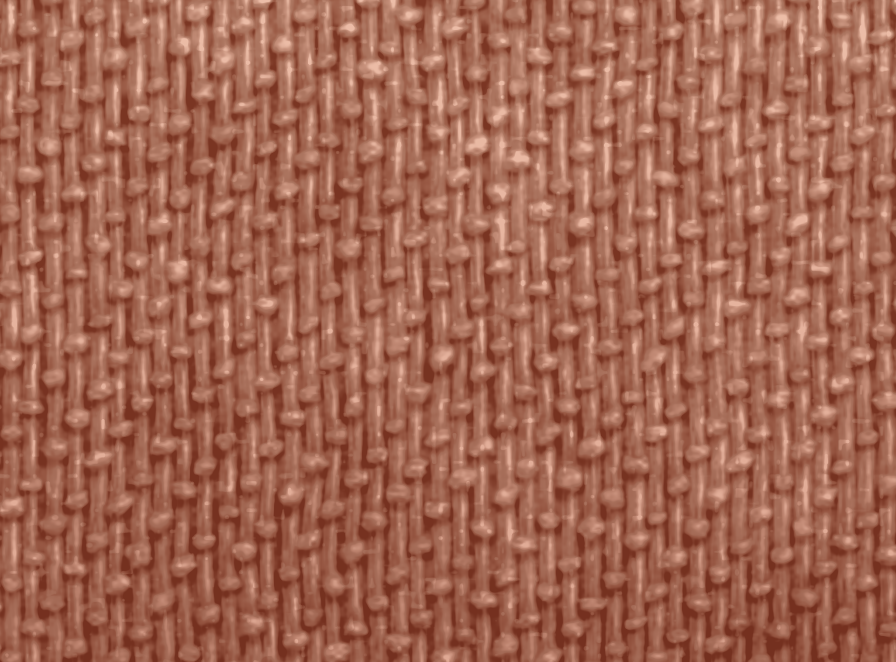
Give the GLSL for this texture, as a WebGL 1 fragment shader.

```glsl
precision highp float;

uniform vec2 u_resolution;

const float COLUMNS = 31.0;    // warp threads per canvas height
const float KNOT_STEP = 3.52;  // knot spacing along a thread, in thread pitches
const float KNOT_SHIFT = 0.6;  // phase change from one thread to the next

const vec3 GAP = vec3(0.47, 0.20, 0.13);
const vec3 BROWN = vec3(0.60, 0.35, 0.27);
const vec3 ROSE = vec3(0.66, 0.44, 0.36);
const vec3 PALE = vec3(0.75, 0.53, 0.45);
const vec3 SHINE = vec3(0.90, 0.70, 0.62);

float hash(vec2 p) {
    vec3 q = fract(vec3(p.xyx) * 0.1031);
    q += dot(q, q.yzx + 33.33);
    return fract((q.x + q.y) * q.z);
}

float noise(vec2 p) {
    vec2 i = floor(p);
    vec2 f = fract(p);
    f = f * f * (3.0 - 2.0 * f);
    float low = mix(hash(i), hash(i + vec2(1.0, 0.0)), f.x);
    float high = mix(hash(i + vec2(0.0, 1.0)), hash(i + vec2(1.0)), f.x);
    return mix(low, high, f.y);
}

vec3 clothColor(float tone) {
    vec3 color = mix(GAP, BROWN, smoothstep(0.0, 0.35, tone));
    color = mix(color, ROSE, smoothstep(0.3, 0.57, tone));
    color = mix(color, PALE, smoothstep(0.55, 0.78, tone));
    return mix(color, SHINE, smoothstep(0.74, 1.05, tone));
}

// Offset from the nearest knot of a column, with its own random value in z
vec3 knotOffset(vec2 p, float column) {
    float phase = KNOT_SHIFT * column;
    float index = floor(p.y / KNOT_STEP + phase + 0.5);
    float id = hash(vec2(column + 50.0, index + 90.0));
    vec2 center = vec2(column + 0.5, (index - phase) * KNOT_STEP);
    center += vec2(0.2, 0.45) * (vec2(fract(id * 17.0), id) - 0.5);
    vec2 offset = p - center;
    offset.y -= (0.3 * fract(id * 31.0) - 0.05) * offset.x;
    return vec3(offset, id);
}

// One upright thread, arched between its knots: x = tone, y = coverage
vec2 warpThread(vec2 p, float column, float knotDistance) {
    float id = hash(vec2(column + 70.0, 3.0));
    float swell = noise(vec2(column * 5.3 + 40.0, p.y * 0.8));
    float arch = smoothstep(0.25, 1.3, knotDistance);
    float halfWidth = 0.27 + 0.1 * id + 0.08 * swell;
    float x = (p.x - column - 0.5 - 0.16 * (id - 0.5)) / halfWidth;
    float cover = 1.0 - smoothstep(0.8, 1.3, abs(x));
    float sheen = exp(-6.0 * (x - 0.3) * (x - 0.3));
    float fibre = noise(vec2(p.x * 7.0, p.y * 1.5 + id * 20.0)) - 0.5;
    float tone = 0.36 + 0.1 * arch + (0.16 + 0.38 * swell * arch) * sheen;
    return vec2(tone + 0.26 * fibre, cover);
}

// Lays one weft knot over the tone beneath it
float addKnot(float tone, vec2 p, vec3 knot) {
    vec2 size = vec2(0.63, 0.47) * (0.85 + 0.3 * knot.z);
    size.y *= 0.85 + 0.3 * fract(knot.z * 53.0);
    vec2 q = knot.xy / size;
    q += 0.35 * (vec2(noise(p * 2.3 + 7.0), noise(p * 2.3 + 31.0)) - 0.5);
    vec2 q2 = q * q;
    float d = pow(dot(q2, q2 * sqrt(q2)) + 0.0001, 0.2);
    d = mix(d, length(q), 0.6);
    float shadow = 1.0 - smoothstep(0.75, 1.6, length(q + vec2(0.15, 0.45)));
    tone -= 0.26 * shadow;
    vec2 toGlint = q - vec2(0.25, 0.1);
    float glint = exp(-3.5 * dot(toGlint, toGlint));
    float mottle = noise(p * vec2(3.2, 5.0) + 60.0) - 0.5;
    float surface = 0.6 - 0.16 * dot(q, q) + 0.14 * q.y;
    surface += (0.1 + 0.26 * knot.z) * glint + 0.34 * mottle;
    return mix(tone, surface, 1.0 - smoothstep(0.65, 1.18, d));
}

float weaveTone(vec2 p) {
    float column = floor(p.x);
    float tone = -0.04 + 0.4 * noise(p * vec2(1.8, 1.4));
    for (int i = -1; i <= 1; i++) {
        float c = column + float(i);
        vec2 thread = warpThread(p, c, abs(knotOffset(p, c).y));
        tone = mix(tone, thread.x, thread.y);
    }
    for (int i = -1; i <= 1; i++) {
        tone = addKnot(tone, p, knotOffset(p, column + float(i)));
    }
    return tone;
}

void main() {
    vec2 uv = gl_FragCoord.xy / u_resolution;
    vec2 p = gl_FragCoord.xy / u_resolution.y * COLUMNS;

    // Uneven hand of the cloth
    vec2 bend = vec2(noise(p * 0.2 + 11.0), noise(p * 0.3 + 47.0)) - 0.5;
    vec2 cloth = p + bend * vec2(0.3, 0.6);
    cloth.x += 0.4 * (uv.y - 0.5);

    // Weave, loose fuzz and broad light
    float tone = weaveTone(cloth);
    tone += 0.16 * (noise(p * 4.5) - 0.5);
    tone += 0.22 * smoothstep(0.74, 0.95, noise(p * 3.1 + 23.0));
    tone += 0.2 * (noise(p * 0.13 + 5.0) - 0.5);
    tone += 0.16 * (noise(p * 0.45 + 80.0) - 0.5) + 0.17 * (uv.y - 0.5);

    vec3 color = clothColor(clamp(tone, 0.0, 1.05));
    color *= mix(vec3(0.97, 0.94, 0.93), vec3(1.03, 1.06, 1.06), uv.y);
    gl_FragColor = vec4(color, 1.0);
}
```
